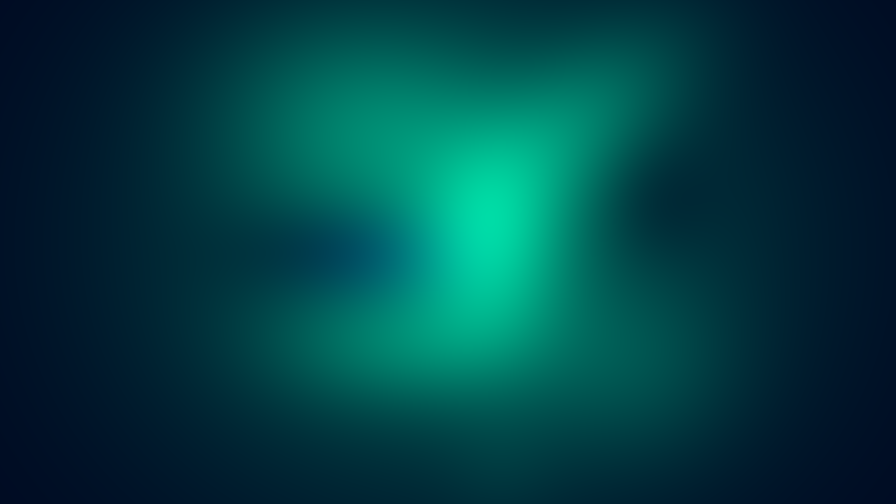
A WebGL 2 fragment shader for this background:

```glsl
#version 300 es
precision highp float;

uniform vec2 u_resolution;
out vec4 fragColor;

// Colour ramp: deep navy rising to emerald with the light level
const vec3 NAVY = vec3(0.0, 0.0, 0.11);
const vec3 EMERALD = vec3(0.0, 1.0, 0.62);
const vec3 BLUE_TINT = vec3(0.0, 0.0, 0.09);

// Light levels; negative values darken
const float AMBIENT = 0.03;
const float HALO = 0.30;
const float CORE = 0.40;
const float UPPER_LEFT = 0.28;
const float UPPER_RIGHT = 0.24;
const float LOWER_LEFT = 0.22;
const float LOWER_RIGHT = 0.12;
const float BOTTOM = 0.04;
const float LEFT_HOLLOW = -0.11;
const float RIGHT_HOLLOW = -0.08;

// Tilts of the two upper beams, in radians
const float LEFT_TILT = -0.20;
const float RIGHT_TILT = 0.68;

// Soft elliptical glow, one at its centre
float glow(vec2 p, vec2 centre, vec2 radius, float tilt) {
    float c = cos(tilt), s = sin(tilt);
    vec2 d = p - centre;
    vec2 q = vec2(c * d.x + s * d.y, c * d.y - s * d.x) / radius;
    return exp(-dot(q, q));
}

float lightField(vec2 p) {
    float light = AMBIENT;

    // Wide halo and bright core
    light += HALO * glow(p, vec2(0.014, 0.014), vec2(0.625, 0.532), 0.0);
    light += CORE * glow(p, vec2(0.088, 0.002), vec2(0.153, 0.197), 0.0);

    // Beams spreading from the core
    light += UPPER_LEFT * glow(p, vec2(-0.137, 0.245), vec2(0.301, 0.208), LEFT_TILT);
    light += UPPER_RIGHT * glow(p, vec2(0.257, 0.257), vec2(0.266, 0.139), RIGHT_TILT);
    light += LOWER_LEFT * glow(p, vec2(-0.090, -0.183), vec2(0.255, 0.127), 0.0);
    light += LOWER_RIGHT * glow(p, vec2(0.373, -0.229), vec2(0.208, 0.185), 0.0);
    light += BOTTOM * glow(p, vec2(0.106, -0.426), vec2(0.116, 0.139), 0.0);

    // Shaded hollows between the beams
    light += LEFT_HOLLOW * glow(p, vec2(-0.229, 0.009), vec2(0.197, 0.097), 0.0);
    light += RIGHT_HOLLOW * glow(p, vec2(0.407, 0.106), vec2(0.116, 0.127), 0.0);
    return light;
}

void main() {
    // Centred coordinates, one unit per canvas height
    vec2 p = (gl_FragCoord.xy - 0.5 * u_resolution) / u_resolution.y;

    vec3 color = NAVY + EMERALD * lightField(p);

    // Cool blue in the left hollow
    color += BLUE_TINT * glow(p, vec2(-0.137, -0.009), vec2(0.174, 0.097), 0.0);

    fragColor = vec4(clamp(color, 0.0, 1.0), 1.0);
}
```
